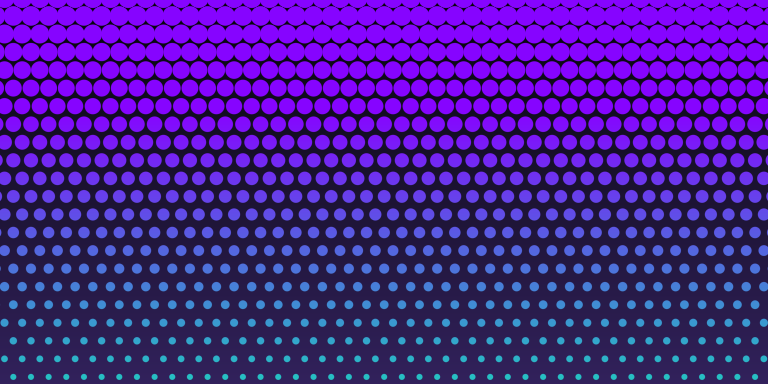
Give the GLSL for this pattern, as a Shadertoy shader.

```glsl
// Halftone fade: staggered rows of dots that grow from bottom to top until they merge.
// The signed distance to the nearest dot blends a teal-to-violet gradient
// over an indigo-to-black backdrop. Lengths are fractions of the canvas height.

const vec2 SPACING = vec2(0.04599, 0.04700);
const vec2 FIRST_DOT = vec2(0.0347, 0.0185);

const vec3 INDIGO = vec3(0.195, 0.130, 0.360);
const vec3 NEAR_BLACK = vec3(0.020, 0.015, 0.030);
const vec3 TEAL = vec3(0.140, 0.770, 0.760);
const vec3 VIOLET = vec3(0.525, 0.015, 1.000);

float dotRadius(float height) {
    return mix(0.0075, 0.0263, height);
}

// Signed distance to the closest dot of one row; odd rows shift half a step
float rowDistance(vec2 p, float row, vec2 spacing, vec2 origin) {
    float shift = 0.5 * mod(row, 2.0);
    float column = round((p.x - origin.x) / spacing.x - shift);
    vec2 center = origin + vec2(column + shift, row) * spacing;
    return length(p - center) - dotRadius(center.y);
}

// Union of the nearest row and its neighbours, since large dots overlap
float halftoneDistance(vec2 p, vec2 spacing, vec2 origin) {
    float nearestRow = round((p.y - origin.y) / spacing.y);
    float d = 1.0;
    for (int i = -1; i <= 1; i++) {
        d = min(d, rowDistance(p, nearestRow + float(i), spacing, origin));
    }
    return d;
}

vec3 backdropColor(float height) {
    return mix(INDIGO, NEAR_BLACK, height);
}

// The dots reach full violet well below the top edge
vec3 dotColor(float height) {
    return mix(TEAL, VIOLET, clamp(height / 0.71, 0.0, 1.0));
}

void mainImage(out vec4 fragColor, in vec2 fragCoord) {
    vec2 p = fragCoord / iResolution.y;
    float pixel = 1.0 / iResolution.y;

    float d = halftoneDistance(p, SPACING, FIRST_DOT);
    float coverage = 1.0 - smoothstep(-0.7 * pixel, 0.7 * pixel, d);

    fragColor = vec4(mix(backdropColor(p.y), dotColor(p.y), coverage), 1.0);
}
```
